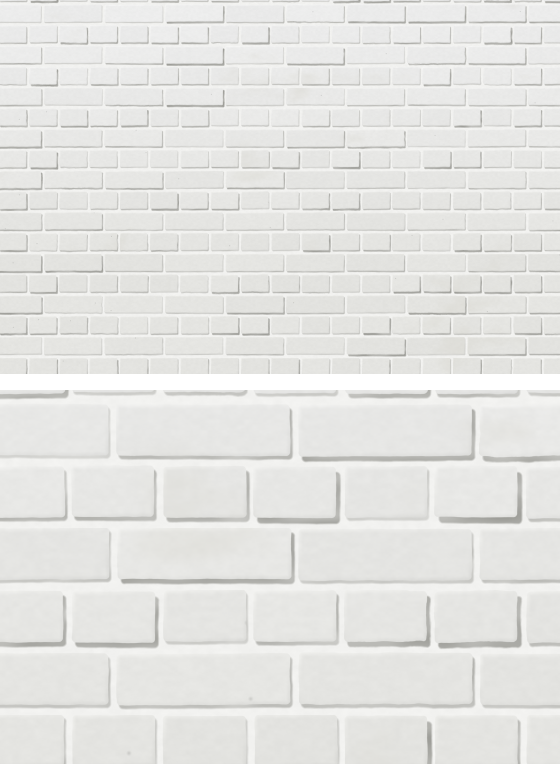
Top: the whole. Bottom: its middle third, enlarged.
Write a Shadertoy shader that draws this texture.

```glsl
// White painted brick wall: courses of long stretchers alternate with courses of short headers.

// Lengths are in canvas heights.
const float ROW_HEIGHT      = 0.05554;
const float HEADER_WIDTH    = 0.08093;               // a stretcher is twice as wide
const float TOP_OFFSET      = 0.0118;
const float HEADER_OFFSET   = 0.0770;
const float STRETCHER_OFFSET = 0.1167;
const vec2  JOINT           = vec2(0.0072, 0.0098);  // vertical, horizontal joint width
const float CORNER_RADIUS   = 0.0035;
const float EDGE_WOBBLE     = 0.0024;
const float SIZE_JITTER     = 0.0016;
const float TILT            = 0.018;
const vec2  SHADOW_MIN      = vec2(0.0016, 0.0026);
const vec2  SHADOW_MAX      = vec2(0.0042, 0.0056);

const vec3 FACE_TOP    = vec3(0.922, 0.923, 0.922);
const vec3 FACE_BOTTOM = vec3(0.893, 0.893, 0.880);
const vec3 MORTAR      = vec3(0.948, 0.948, 0.940);
const vec3 SHADOW      = vec3(0.620, 0.620, 0.600);
const vec3 STAIN       = vec3(0.850, 0.845, 0.815);

float hash(vec2 p) {
    vec3 q = fract(vec3(p.xyx) * 0.1031);
    q += dot(q, q.yzx + 33.33);
    return fract((q.x + q.y) * q.z);
}

float noise(vec2 p) {
    vec2 i = floor(p), f = fract(p);
    f = f * f * (3.0 - 2.0 * f);
    return mix(mix(hash(i), hash(i + vec2(1, 0)), f.x),
               mix(hash(i + vec2(0, 1)), hash(i + vec2(1, 1)), f.x), f.y);
}

float fbm(vec2 p) {
    float sum = 0.0, amp = 0.5;
    for (int i = 0; i < 4; i++) {
        sum += amp * noise(p);
        p = p * 2.03 + 17.1;
        amp *= 0.5;
    }
    return sum;
}

float roundedBox(vec2 p, vec2 halfSize) {
    vec2 q = abs(p) - halfSize + CORNER_RADIUS;
    return length(max(q, 0.0)) + min(max(q.x, q.y), 0.0) - CORNER_RADIUS;
}

float fill(float d, float softness) {
    return 1.0 - smoothstep(-softness, softness, d);
}

void mainImage(out vec4 fragColor, in vec2 fragCoord) {
    float pixel = 1.0 / iResolution.y;
    vec2 p = fragCoord * pixel;
    p.y = 1.0 - p.y;                                 // y runs down the wall

    // Cell: brick at the upper left, joint at the right and below
    float row = floor((p.y - TOP_OFFSET) / ROW_HEIGHT);
    bool header = mod(row, 2.0) > 0.5;
    float width = header ? HEADER_WIDTH : 2.0 * HEADER_WIDTH;
    float x = p.x - (header ? HEADER_OFFSET : STRETCHER_OFFSET);
    float column = floor(x / width);
    vec2 local = vec2(x - column * width, p.y - TOP_OFFSET - row * ROW_HEIGHT);
    vec2 id = vec2(column, row) + 40.0;

    // Brick outline with its own size, tilt and ragged edge
    vec2 size = vec2(width, ROW_HEIGHT) - JOINT;
    vec2 jitter = vec2(hash(id + 3.7), hash(id + 8.3)) * SIZE_JITTER;
    vec2 q = local - 0.5 * size - jitter;
    q.y += (hash(id + 5.1) - 0.5) * TILT * q.x;
    float ragged = EDGE_WOBBLE * (0.6 + 1.2 * pow(hash(id + 1.9), 6.0));
    q += ragged * (vec2(fbm(p * 70.0), fbm(p * 70.0 + 31.0)) - 0.47);
    float d = roundedBox(q, 0.5 * size);
    float face = fill(d, 0.7 * pixel);

    // Shadow falling right and down, deeper under bricks that stand proud
    float proud = hash(id + 12.4);
    vec2 reach = mix(SHADOW_MIN, SHADOW_MAX, proud * proud);
    float shade = fill(roundedBox(q - reach, 0.5 * size), 0.6 * pixel + 0.0007);
    float strength = mix(0.42, 0.95, proud) * mix(0.65, 1.15, noise(p * vec2(38.0, 90.0)));

    // Painted face: wall gradient, tone per brick, grain and lit rim
    float grain = fbm(p * vec2(150.0, 210.0)) - 0.47;
    vec3 paint = mix(FACE_TOP, FACE_BOTTOM, smoothstep(0.0, 0.75, p.y));
    paint += 0.014 * (hash(id + 21.6) - 0.5) + 0.028 * grain;
    float rim = smoothstep(-0.0045, 0.0, d);
    float facing = dot(q / size, vec2(-0.5, -1.0));
    paint += 0.05 * rim * facing;

    // Wear: faint stains and sparse pits
    float stain = smoothstep(0.62, 0.80, fbm(p * vec2(6.0, 9.0) + 4.0));
    paint = mix(paint, STAIN, 0.45 * stain);
    vec2 pitGrid = p * 45.0, pitId = floor(pitGrid);
    vec2 pitCentre = 0.3 + 0.4 * vec2(hash(pitId + 2.0), hash(pitId + 7.0));
    float pit = fill(length(fract(pitGrid) - pitCentre) - 0.06, 0.08);
    paint -= 0.10 * pit * step(0.985, hash(pitId + 50.0));

    vec3 mortar = MORTAR + 0.03 * grain;
    mortar = mix(mortar, SHADOW, clamp(shade * strength, 0.0, 1.0));
    fragColor = vec4(mix(mortar, paint, face), 1.0);
}
```
